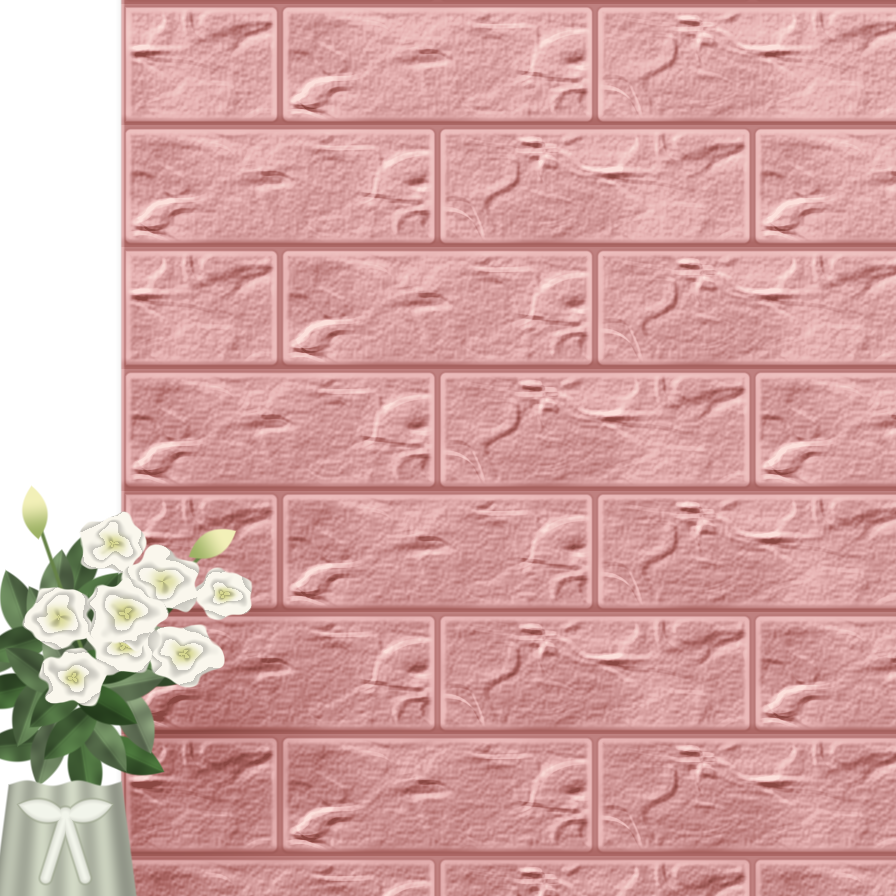
A three.js fragment shader for this texture:

```glsl
// Pink foam-brick wall in running bond, with a vase of pale blooms at lower left.
// Bricks are rounded boxes on an offset grid; their chiselled relief is warped noise lit
// from the upper left. Leaves and blooms are scattered by golden-angle loops.
varying vec2 vUv;

float hash(vec2 p) {
  return fract(sin(dot(p, vec2(127.1, 311.7))) * 43758.5453);
}

float noise(vec2 p) {
  vec2 i = floor(p), f = fract(p);
  f = f * f * (3.0 - 2.0 * f);
  return mix(mix(hash(i), hash(i + vec2(1.0, 0.0)), f.x),
             mix(hash(i + vec2(0.0, 1.0)), hash(i + 1.0), f.x), f.y);
}

float cover(float d) {
  return 1.0 - smoothstep(-0.0015, 0.0015, d);
}

// Lens with its long axis along x
float lens(vec2 p, float halfLength, float halfWidth) {
  float t = p.x / halfLength;
  return abs(p.y) - halfWidth * (1.0 - t * t);
}

float segment(vec2 p, vec2 a, vec2 b) {
  vec2 ab = b - a;
  return length(p - a - ab * clamp(dot(p - a, ab) / dot(ab, ab), 0.0, 1.0));
}

vec2 rotate(vec2 p, float a) {
  return vec2(cos(a) * p.x + sin(a) * p.y, cos(a) * p.y - sin(a) * p.x);
}

// Broken ledges, shared by all bricks of one mould
float ledges(vec2 p, float mould) {
  vec2 q = p * vec2(17.0, 30.0) + mould * 17.3 + 40.0;
  q += 1.6 * vec2(noise(q * 0.9 + 5.0), noise(q * 1.1 + 23.0));
  return 0.6 * smoothstep(0.42, 0.58, noise(q)) + 0.5 * smoothstep(0.4, 0.6, noise(q * 1.8 + 7.0))
       + 0.3 * noise(q * 3.3);
}

// Fine pitting, varied by row
float grain(vec2 p, float row) {
  p += row * 1.37 + 3.0;
  return 0.35 * noise(p * vec2(70.0, 100.0)) + 0.45 * noise(p * vec2(150.0, 180.0))
       + 0.4 * noise(p * 310.0);
}

vec3 pinkTone(float t) {
  vec3 c = mix(vec3(0.54, 0.28, 0.26), vec3(0.67, 0.40, 0.39), clamp(t * 2.0 + 1.0, 0.0, 1.0));
  c = mix(c, vec3(0.79, 0.56, 0.56), clamp(t * 2.0, 0.0, 1.0));
  c = mix(c, vec3(0.91, 0.71, 0.71), clamp(t * 2.0 - 1.0, 0.0, 1.0));
  return mix(c, vec3(0.99, 0.88, 0.86), clamp(t - 1.0, 0.0, 1.0));
}

vec3 brickWall(vec2 uv) {
  vec2 size = vec2(0.3516, 0.1359);
  float down = (0.996 - uv.y) / size.y;
  float row = floor(down);
  float across = (uv.x - 0.3125 + 0.1758 * mod(row, 2.0)) / size.x;
  float mould = mod(floor(across), 2.0);
  vec2 p = vec2(fract(across) - 0.5, 0.5 - fract(down)) * size;

  vec2 q = abs(p) - size * 0.5 + vec2(0.0095, 0.0105);
  float d = length(max(q, 0.0)) + min(max(q.x, q.y), 0.0) - 0.006;
  d = max(d, 0.1405 - uv.x);

  // Brick face: creases that fade in and out, pitting and slow swells
  vec2 toLight = vec2(-0.0022, 0.0030);
  float strength = 0.3 + 0.9 * smoothstep(0.25, 0.7, noise(p * vec2(14.0, 22.0) + mould * 5.0 + 11.0));
  float crease = ledges(p, mould) - ledges(p + 1.7 * toLight, mould);
  float pits = grain(p, row) - grain(p + 0.8 * toLight, row);
  float face = 0.49 + 0.35 * uv.y + 0.1 * uv.x;
  face += (1.25 * crease * strength + 0.85 * pits) * smoothstep(0.0, 0.012, -d);
  face += 0.4 * (noise(p * vec2(16.0, 28.0) + mould * 9.0 + 30.0) - 0.5);

  // Pale rim above and beside, shaded bevel below
  float rim = smoothstep(-0.008, -0.003, d);
  float under = smoothstep(0.054, 0.064, -p.y);
  face += rim * mix(0.42, -0.4, under);

  // Joint, darkest just below a brick
  float joint = 0.18 - 0.3 * under + 0.15 * smoothstep(0.0, 0.004, d);
  float t = mix(joint, face, cover(d));
  t += 0.6 * (1.0 - smoothstep(0.0, 0.003, abs(uv.x - 0.137)));

  // Soft shadow cast by the bouquet
  vec2 s = (uv - vec2(0.17, 0.22)) / vec2(0.14, 0.19);
  return pinkTone(t - 0.5 * exp(-dot(s, s)));
}

void main() {
  vec2 uv = vUv;
  vec3 color = mix(vec3(1.0), vec3(0.93), 0.6 * smoothstep(0.128, 0.136, uv.x));
  color = mix(color, brickWall(uv), cover(0.1355 - uv.x));

  // Leaves pointing outward
  for (float i = 0.0; i < 28.0; i++) {
    float a = i * 2.4 + 0.6;
    vec2 p = uv - vec2(0.085, 0.25) - vec2(cos(a) * 0.095, sin(a) * 0.125) * sqrt(1.0 - i / 28.0);
    p = rotate(p, a + 1.4 * hash(vec2(i, 4.0)) - 0.7);
    vec3 green = mix(vec3(0.22, 0.37, 0.17), vec3(0.52, 0.58, 0.47), hash(vec2(i, 9.0)));
    green *= 0.75 + 0.3 * smoothstep(-0.004, 0.004, p.y) + 0.15 * cover(abs(p.y) - 0.0008);
    green *= 0.8 + 0.4 * noise(p * 60.0 + i);
    color = mix(color, green, cover(lens(p, 0.044, 0.019)));
  }

  // Closed buds on stems
  for (float k = 0.0; k < 2.0; k++) {
    vec2 tip = mix(vec2(0.039, 0.428), vec2(0.237, 0.393), k);
    color = mix(color, vec3(0.40, 0.51, 0.28), cover(segment(uv, vec2(0.1, 0.25), tip) - 0.002));
    vec2 p = rotate(uv - tip, 1.7 - 1.2 * k);
    vec3 bud = mix(vec3(0.62, 0.70, 0.40), vec3(0.95, 0.94, 0.72), smoothstep(-0.025, 0.015, p.x));
    color = mix(color, bud, cover(lens(p, 0.03, 0.014)));
  }

  // Open blooms with ruffled, layered petals
  for (float i = 7.0; i >= 0.0; i--) {
    float a = i * 2.4 - 4.0, spread = sqrt(i / 8.0);
    vec2 p = uv - vec2(0.14, 0.315) - vec2(cos(a) * 0.12, sin(a) * 0.1) * spread;
    p.y *= 1.15;
    float radius = 0.046 - 0.012 * spread + 0.006 * hash(vec2(i, 2.0));
    float ruffle = noise(p * 75.0 + i * 8.0) - 0.5;
    float r = length(p) / radius + 0.2 * ruffle, turn = atan(p.y, p.x + 0.00001) + i;
    float petals = fract(r * 2.3 + 0.28 * cos(turn * 3.0 + r * 4.0) + 0.3 * ruffle);
    vec3 bloom = mix(vec3(0.84, 0.84, 0.56), vec3(0.98, 0.97, 0.93), smoothstep(0.0, 0.5, r));
    bloom *= 0.8 + 0.2 * smoothstep(0.0, 0.5, petals);
    color = mix(color, bloom, cover((r - 0.9 - 0.1 * cos(turn * 5.0)) * radius));
  }

  // Tapered vase with soft folds and a ribbon bow
  vec2 v = uv - vec2(0.073, 0.126);
  float halfWidth = 0.063 - 0.13 * min(v.y, 0.0);
  float vase = max(abs(v.x) - halfWidth, v.y - 0.003 * sin(v.x * 110.0));
  float folds = 0.77 + 0.08 * sin(v.x / halfWidth * 13.0) - 0.16 * pow(abs(v.x) / halfWidth, 3.0);
  color = mix(color, vec3(0.97, 1.0, 0.91) * folds, cover(vase));
  vec2 b = vec2(abs(v.x), v.y + 0.036);
  float bow = min(lens(rotate(b - vec2(0.025, 0.005), 0.25), 0.028, 0.012), length(b) - 0.009);
  bow = min(bow, segment(b, vec2(0.0), vec2(0.022, -0.07)) - 0.006);
  color = mix(color, vec3(0.62, 0.65, 0.56), 0.7 * cover(bow - 0.002));
  color = mix(color, vec3(0.95, 0.96, 0.92) - 0.08 * smoothstep(-0.006, 0.0, bow), cover(bow));

  gl_FragColor = vec4(color, 1.0);
}
```
